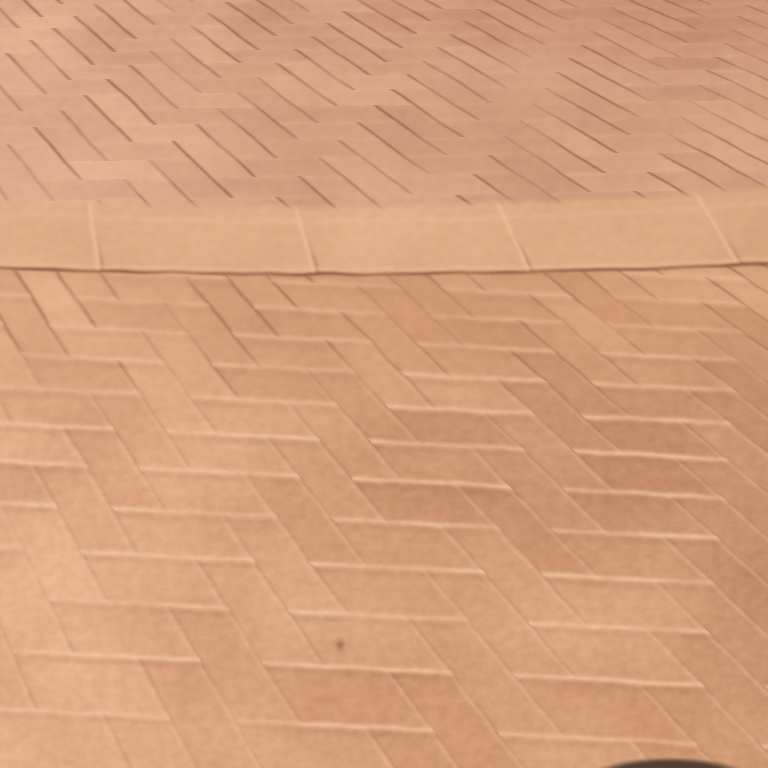
Give the GLSL for this texture, as a three.js fragment shader.

```glsl
// Sunlit clay paving: two herringbone fields split by a gently curved course of kerb slabs.
// Each field is a 1x2 brick lattice mapped through a ground-plane perspective;
// joints come from the distance to the brick edges, stains from gradient noise.

#define HORIZON 0.704
#define VANISH_X -0.690
#define ROW_SCALE 34.24
#define NEAR_UNIT 0.0518
#define FAR_UNIT 0.061
#define SLAB_LENGTH 0.280
#define CLAY vec3(0.835, 0.622, 0.475)
#define ROSE vec3(0.825, 0.622, 0.505)
#define SLAB vec3(0.875, 0.680, 0.530)
#define SANDY vec3(0.940, 0.755, 0.615)
#define UMBER vec3(0.560, 0.355, 0.260)

varying vec2 vUv;

float hash(vec2 p) {
  vec3 q = fract(vec3(p.xyx) * 0.1031);
  q += dot(q, q.yzx + 33.33);
  return fract((q.x + q.y) * q.z);
}

float corner(vec2 cell, vec2 offset) {
  float a = 6.2832 * hash(cell);
  return dot(vec2(cos(a), sin(a)), offset);
}

float gradientNoise(vec2 p) {
  vec2 i = floor(p), f = fract(p);
  vec2 w = f * f * f * (f * (f * 6.0 - 15.0) + 10.0);
  vec2 e = vec2(1.0, 0.0);
  return mix(mix(corner(i, f), corner(i + e, f - e), w.x),
             mix(corner(i + e.yx, f - e.yx), corner(i + 1.0, f - 1.0), w.x), w.y);
}

float fbm(vec2 p) {
  float sum = 0.0, gain = 1.0;
  for (int i = 0; i < 4; i++) {
    sum += gain * gradientNoise(p);
    p = p * 2.03 + 17.1;
    gain *= 0.5;
  }
  return sum;
}

float ridge(float d, float width) {
  return exp(-d * d / (width * width));
}

// Signed offsets to the nearest joints (xy), brick shade (z), 1 for a lying brick (w)
vec4 herringbone(vec2 g) {
  vec2 cell = floor(g);
  float m = mod(cell.x + cell.y, 4.0);
  bool lying = m < 1.5;
  vec2 origin = cell - (lying ? vec2(m, 0.0) : vec2(0.0, m - 2.0));
  vec2 size = lying ? vec2(2.0, 1.0) : vec2(1.0, 2.0);
  vec2 f = g - origin;
  vec2 d = f - size * step(size * 0.5, f);
  return vec4(d, hash(origin + 71.0), lying ? 1.0 : 0.0);
}

float blob(vec2 p, vec2 centre, vec2 radius) {
  vec2 q = (p - centre) / radius;
  return exp(-dot(q, q));
}

void main() {
  vec2 p = vec2(vUv.x, 1.0 - vUv.y); // y grows toward the viewer
  float wide = fbm(p * vec2(5.0, 7.0));
  float fine = fbm(p * vec2(65.0, 85.0) + 9.0);
  vec2 q = p + 0.0022 * vec2(gradientNoise(p * 19.0), gradientNoise(p * 21.0 + 40.0));

  // Kerb outline
  float kerbTop = 0.270 - 0.065 * pow(p.x - 0.39, 2.0);
  float kerbBase = 0.357 - 0.042 * pow(p.x - 0.43, 2.0);
  bool far = p.y < 0.5 * (kerbTop + kerbBase);

  // Ground plane
  float tilt = far ? -0.015 : 0.05;
  float unit = far ? FAR_UNIT : NEAR_UNIT;
  float depth = q.y + HORIZON - tilt * (q.x - 0.586);
  float across = (q.x - VANISH_X) / depth - (far ? 0.0 : 1.0166);
  float along = ROW_SCALE * (1.0 / (far ? 0.957 : 1.194) - 1.0 / depth);
  vec4 brick = herringbone(vec2(across / unit, along));
  vec2 joint = brick.xy * vec2(unit * depth * 0.72, depth * depth / ROW_SCALE);

  // Clay tone: bleached on the left, darker and redder on the right
  vec3 color = far ? ROSE : CLAY;
  color += vec3(0.045, 0.045, 0.048) * (1.0 - smoothstep(0.0, 0.55, p.x));
  color -= vec3(0.050, 0.052, 0.044) * blob(p, vec2(0.73, 0.59), vec2(0.22, 0.14));
  color -= vec3(0.055, 0.058, 0.048) * blob(p, vec2(1.02, 0.72), vec2(0.11, 0.25));
  color -= vec3(0.035, 0.055, 0.040) * blob(p, vec2(0.82, 0.0), vec2(0.38, 0.09));
  color -= vec3(0.030, 0.034, 0.030) * blob(p, vec2(0.37, 0.47), vec2(0.16, 0.07));
  color += (brick.z - 0.5) * vec3(0.040, 0.046, 0.044);
  color += wide * vec3(0.045, 0.048, 0.044);

  // Joints: pale sanded rows, dark slanting gaps
  float wear = smoothstep(-0.45, 0.35, gradientNoise(p * 11.0 + 5.0));
  float nearness = smoothstep(0.36, 0.62, p.y);
  float pale = (far ? 0.13 : mix(0.40, 0.78, nearness)) * mix(0.55, 1.0, wear);
  float dark = (far ? 0.62 : mix(0.46, 0.16, nearness)) * mix(0.30, 1.0, wear);
  color = mix(color, UMBER, dark * ridge(joint.x, far ? 0.0023 : 0.0027));
  color = mix(color, SANDY, 0.28 * nearness * ridge(joint.x + 0.004, 0.003));
  color = mix(color, UMBER, 0.17 * pale * ridge(joint.y - 0.008, 0.005));
  color = mix(color, SANDY, pale * ridge(joint.y, 0.0036));

  // Kerb slabs with leaning pale joints and a dark lower seam
  float lean = q.x + (0.354 - q.y) * (0.05 + 0.61 * q.x);
  float slabX = (fract((lean - 0.128) / SLAB_LENGTH + 0.5) - 0.5) * SLAB_LENGTH;
  vec3 slab = SLAB + wide * 0.03 - 0.035 * smoothstep(0.65, 1.0, p.x);
  slab = mix(slab, SANDY, 0.55 * ridge(slabX, 0.0035));
  slab = mix(slab, UMBER, 0.30 * ridge(slabX - 0.006, 0.003) * smoothstep(0.30, 0.35, p.y));
  slab = mix(slab, SANDY, 0.25 * ridge(q.y - kerbTop - 0.018, 0.004));
  float onKerb = smoothstep(-0.008, 0.006, q.y - kerbTop)
               * (1.0 - smoothstep(-0.002, 0.002, q.y - kerbBase));
  color = mix(color, slab, onKerb);
  color = mix(color, SANDY, 0.35 * ridge(q.y - kerbBase + 0.006, 0.003));
  color = mix(color, UMBER, mix(0.45, 0.80, wear) * ridge(q.y - kerbBase, 0.0028));

  // Grain, a small stain and a shadow at the lower edge
  color += fine * mix(0.018, 0.034, nearness);
  color = mix(color, UMBER, 0.6 * blob(p, vec2(0.443, 0.840), vec2(0.006, 0.007)));
  float shadow = length((p - vec2(0.872, 1.012)) / vec2(0.100, 0.025));
  color = mix(color, vec3(0.27, 0.21, 0.17), 0.9 * (1.0 - smoothstep(0.75, 1.10, shadow)));

  gl_FragColor = vec4(clamp(color, 0.0, 1.0), 1.0);
}
```
